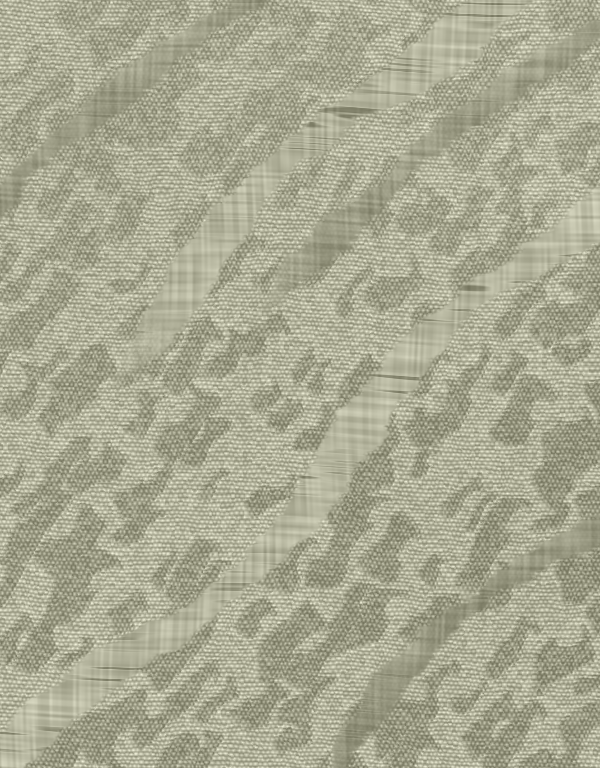
A Shadertoy shader for this texture:

```glsl
const float PI = 3.14159265;
const vec2 YARNS = vec2(164.0, 184.0);       // yarns per canvas height
const vec2 LEAF_SIZE = vec2(0.106, 0.046);   // motif cell, along and across
const float LEAF_ANGLE = 0.85;
const float LIGHT_TONE = 0.700;
const float LEAF_TONE = 0.592;
const float SHEER_TONE = 0.720;
const float RIBBON_TONE = 0.580;
const float SHEER_WIDTH = 0.034;
const float RIBBON_WIDTH = 0.027;
const vec3 TINT = vec3(0.0, 0.0, -0.09);
// Sheer stripes: offset from the diagonal, start along it
const vec2 SHEERS[2] = vec2[2](vec2(0.035, -0.3), vec2(-0.385, 0.58));
// Dark ribbons: offset, bend, apex of the bend, start
const vec4 RIBBONS[3] = vec4[3](
    vec4(-0.26, 0.20, 1.12, 0.84),
    vec4(-0.74, 0.25, 0.80, 0.30),
    vec4(0.395, 0.55, 0.72, 0.25));

float hash(vec2 p) {
    vec3 q = fract(p.xyx * 0.1031);
    q += dot(q, q.yzx + 33.33);
    return fract((q.x + q.y) * q.z);
}

float noise(vec2 p) {
    vec2 i = floor(p), f = fract(p);
    f = f * f * (3.0 - 2.0 * f);
    vec2 e = vec2(0.0, 1.0);
    return mix(mix(hash(i), hash(i + e.yx), f.x),
               mix(hash(i + e.xy), hash(i + e.yy), f.x), f.y);
}

mat2 turn(float a) {
    return mat2(cos(a), -sin(a), sin(a), cos(a));
}

float stripe(float offset, float halfWidth, float soft) {
    return 1.0 - smoothstep(halfWidth - soft, halfWidth + soft, abs(offset));
}

// Distance to scattered leaves, some notched into hooks
float leaves(vec2 p) {
    p += 0.009 * sin(p.yx * vec2(24.0, 31.0) + vec2(0.5, 2.0));
    p += 0.016 * (vec2(noise(p * 34.0), noise(p * 34.0 + 50.0)) - 0.5);
    vec2 g = turn(LEAF_ANGLE) * p / LEAF_SIZE + 20.0;
    float d = 1.0;
    for (int y = -1; y <= 1; y++)
    for (int x = -1; x <= 1; x++) {
        vec2 cell = floor(g) + vec2(x, y);
        vec2 rnd = vec2(hash(cell), hash(cell + 71.0));
        vec2 q = turn(0.8 * (rnd.y - 0.5)) * (g - cell - 0.5 - 0.7 * (rnd - 0.5));
        float r = mix(0.22, 0.60, hash(cell + 37.0));
        vec2 box = abs(q) - 0.6 * r;
        float leaf = length(max(box, 0.0)) + min(max(box.x, box.y), 0.0) - 0.3 * r;
        float side = rnd.x < 0.5 ? -1.0 : 1.0;
        float notch = 0.42 * r - length(q - r * vec2(0.3, 0.75 * side));
        d = min(d, max(leaf, notch));
    }
    return d * LEAF_SIZE.y;
}

void mainImage(out vec4 fragColor, in vec2 fragCoord) {
    vec2 p = fragCoord / iResolution.y;
    float along = p.x + p.y;
    float across = p.x - p.y;

    // Weave of wavy yarns, drifting out of step
    vec2 cloth = p + 0.003 * sin(p.yx * vec2(17.0, 13.0)) + vec2(0.0, 0.04 * p.x);
    vec2 drift = vec2(noise(p * 45.0), noise(p * 38.0 + 30.0)) - 0.5;
    vec2 yarn = cloth * YARNS + vec2(0.9, 0.6) * drift;
    float rows = cos(2.0 * PI * yarn.y);
    float dots = cos(2.0 * PI * yarn.x) * cos(PI * yarn.y);
    float grain = hash(floor(yarn * vec2(1.0, 2.0))) - 0.5;
    float lightWeave = 0.076 * rows + 0.075 * dots;
    float leafWeave = 0.040 * rows + 0.100 * dots;

    // Leaf motif, fainter toward the upper left
    float d = leaves(p + 0.002 * vec2(dots, rows));
    float leaf = 1.0 - smoothstep(-0.0025, 0.0025, d);
    float strength = 1.0 - 0.6 * smoothstep(0.4, 0.95, p.y - 0.2 * p.x + 0.1);
    float leafTone = mix(LIGHT_TONE - 0.02, LEAF_TONE, strength);
    float tone = mix(LIGHT_TONE + lightWeave, leafTone + leafWeave, leaf);
    tone += 0.13 * grain + 0.06 * stripe(d - 0.002, 0.001, 0.002) * noise(p * 60.0);

    // Loose threads seen in the open parts
    float weft = noise(vec2(p.x * 13.0, cloth.y * 260.0));
    float warp = noise(vec2(cloth.x * 260.0, p.y * 11.0));
    float bunch = noise(p * vec2(6.0, 26.0) + 9.0);
    float threads = 0.15 * (weft - 0.5) + 0.12 * (warp - 0.5);
    float gaps = smoothstep(0.62, 0.85, weft) * smoothstep(0.35, 0.7, bunch);
    float ragged = 0.020 * (noise(p * 26.0) - 0.5) + 0.012 * (weft - 0.5);

    // Pale sheer stripes
    for (int i = 0; i < 2; i++) {
        float bend = 0.037 * sin(2.0 * PI * (along - 0.37));
        float fade = smoothstep(SHEERS[i].y, SHEERS[i].y + 0.25, along);
        float width = SHEER_WIDTH * fade * (1.0 + 0.25 * sin(along * 9.0));
        float sheer = fade * stripe(across - SHEERS[i].x - bend + ragged, width, 0.006);
        tone = mix(tone, SHEER_TONE + threads - 0.27 * gaps, sheer);
    }

    // Dark folded ribbons, shaded toward the lower edge
    for (int i = 0; i < 3; i++) {
        vec4 r = RIBBONS[i];
        float bow = along - r.z;
        float offset = across - r.x - r.y * bow * bow + ragged;
        float taper = smoothstep(r.w, r.w + 0.25, along);
        float width = RIBBON_WIDTH * taper * (0.85 + 0.25 * sin(along * 13.0));
        float ribbon = taper * stripe(offset, width, 0.007);
        float shade = RIBBON_TONE - 1.1 * offset + 0.03 * p.y;
        tone = mix(tone, shade + threads - 0.12 * gaps, 0.88 * ribbon);
    }

    // Slow uneven light
    tone += 0.01 * sin(p.x * 5.0 + 1.0) * sin(p.y * 6.0);
    fragColor = vec4(clamp(vec3(tone) + TINT, 0.0, 1.0), 1.0);
}
```
